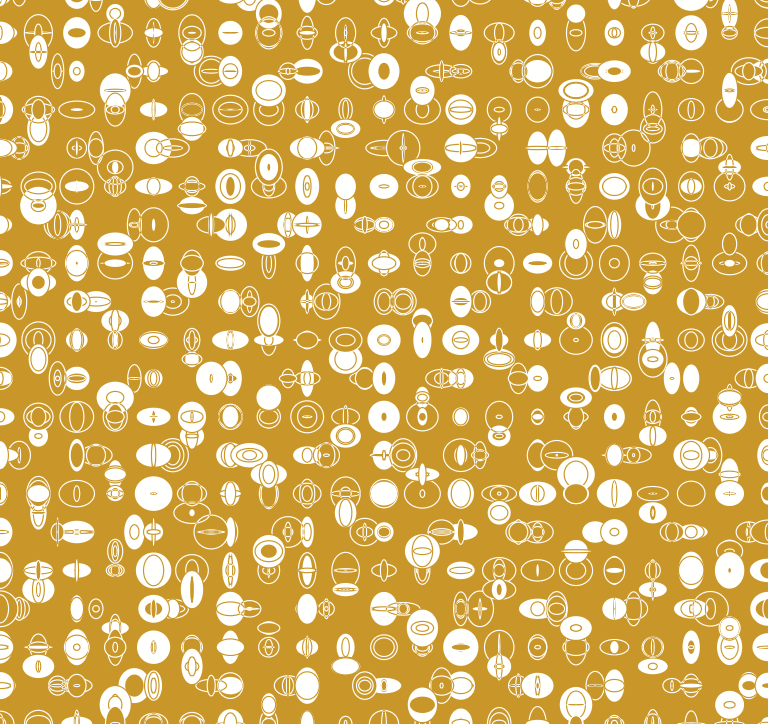
Give the GLSL for this pattern, as a Shadertoy shader.

```glsl
// Lattice of stacked white and outlined ellipses on a golden ground.

const vec3 GOLD = vec3(0.79, 0.59, 0.16);
const vec3 WHITE = vec3(1.0, 1.0, 0.995);
const float CELLS_ACROSS = 10.0;
const float LINE = 0.015;       // stroke width, in cells
const float MAX_RADIUS = 0.245; // keeps each stack inside its own site

vec4 hash4(vec3 p) {
    vec4 q = fract(p.xyzx * vec4(0.1031, 0.1030, 0.0973, 0.1099));
    q += dot(q, q.wzxy + 33.33);
    return fract((q.xxyz + q.yzzw) * q.zywx);
}

// Approximate signed distance to an axis-aligned ellipse
float ellipseDistance(vec2 p, vec2 radii) {
    float k = length(p / radii);
    return k * (k - 1.0) / max(length(p / (radii * radii)), 1e-4);
}

float coverage(float d, float pixel) {
    return clamp(0.5 - d / pixel, 0.0, 1.0);
}

// Paints one ellipse: white with gold rim, gold with white rim, or line only
float paintEllipse(float tone, float d, float style, float whiteShare, float pixel) {
    bool isWhite = style < whiteShare;
    bool isGold = style < mix(whiteShare, 1.0, 0.4);
    float shift = isWhite ? LINE : 0.0;
    float outer = coverage(d - shift, pixel);
    float inner = coverage(d - shift + LINE, pixel);
    if (isWhite) return mix(mix(tone, 0.0, outer), 1.0, inner);
    if (isGold) return mix(mix(tone, 1.0, outer), 0.0, inner);
    return mix(tone, 1.0 - tone, outer - inner);
}

// Paints a concentric stack at the nearest lattice site
float paintStack(float tone, vec2 p, vec2 offset, float whiteShare, float seed, float pixel) {
    vec2 site = floor(p - offset + 0.5);
    vec2 local = p - offset - site;
    for (int i = 0; i < 3; i++) {
        float layer = float(i);
        vec4 h = hash4(vec3(site + 17.0, seed + layer * 7.0));
        if (i == 2 && h.w < 0.35) continue;
        float smallest = i == 0 ? 0.085 : 0.01;
        float largest = MAX_RADIUS * (1.0 - 0.2 * layer);
        vec2 radii = mix(vec2(smallest), vec2(largest), h.xy);
        float share = i == 0 ? whiteShare : whiteShare * 0.5;
        tone = paintEllipse(tone, ellipseDistance(local, radii), h.z, share, pixel);
    }
    return tone;
}

// Paints an outlined stack and a mostly white one in random order
float paintPair(float tone, vec2 p, vec2 outlined, vec2 solid, float seed, float pixel) {
    vec2 site = floor(p - solid + 0.5);
    bool outlineOnTop = hash4(vec3(site + 5.0, seed + 50.0)).x < 0.35;
    if (!outlineOnTop) tone = paintStack(tone, p, outlined, 0.12, seed, pixel);
    tone = paintStack(tone, p, solid, 0.88, seed + 29.0, pixel);
    if (outlineOnTop) tone = paintStack(tone, p, outlined, 0.12, seed, pixel);
    return tone;
}

void mainImage(out vec4 fragColor, in vec2 fragCoord) {
    float pixel = CELLS_ACROSS / iResolution.x;
    vec2 p = fragCoord * pixel;

    // Side shift alternates between neighbouring rows and columns
    vec2 side = 0.5 * mod(floor(p), 2.0) - 0.25;

    // Lattice corners, then pairs along rows, then pairs along columns
    float tone = paintStack(0.0, p, vec2(0.0), 0.5, 3.0, pixel);
    tone = paintPair(tone, p, vec2(side.y, 0.5), vec2(0.0, 0.5), 101.0, pixel);
    tone = paintPair(tone, p, vec2(0.5, 0.0), vec2(0.5, side.x), 211.0, pixel);

    fragColor = vec4(mix(GOLD, WHITE, tone), 1.0);
}
```
